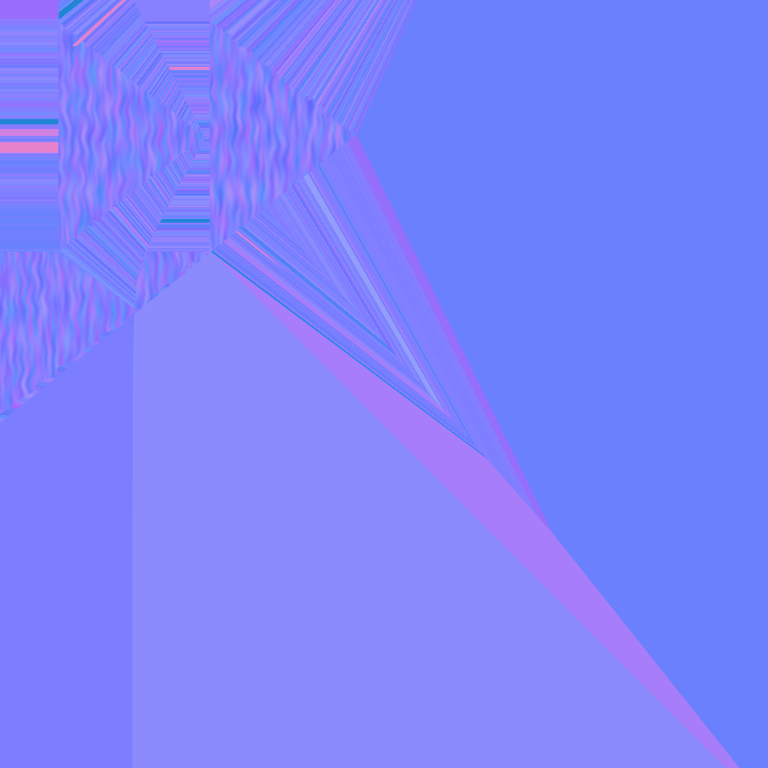
Reproduce this texture map procedurally as a WebGL 1 fragment shader.

```glsl
precision highp float;
// A normal map of flat planes, fanned streaks and two fibrous triangles.
// Every part yields a surface tilt (x, y), which is encoded as a colour last.
// Lines split the canvas into planes; gradient noise over fan slopes gives streaks.
uniform vec2 u_resolution;

const vec2 LEFT_PLANE = vec2(-0.02, -0.02);
const vec2 FLOOR_PLANE = vec2(0.09, 0.09);
const vec2 WEDGE_PLANE = vec2(0.31, -0.02);
const vec2 RIGHT_PLANE = vec2(-0.16, 0.0);
const vec2 VIOLET = vec2(0.17, -0.13);
const vec2 PINK = vec2(0.8, 0.02);
const vec2 TEAL = vec2(-0.75, 0.05);
const vec2 BLUE = vec2(-0.36, 0.02);
const vec2 PALE = vec2(0.15, 0.24);
const float HOUSE_TOP = 0.03;
const float HOUSE_BASE = 0.328;
const float AXIS = 0.178;

vec2 gradientAt(vec2 cell) {
  float angle = 6.2832 * fract(sin(dot(cell, vec2(127.1, 311.7))) * 4375.85);
  return vec2(cos(angle), sin(angle));
}

float gradientNoise(vec2 p) {
  vec2 i = floor(p), f = fract(p);
  vec2 u = f * f * (3.0 - 2.0 * f), e = vec2(1.0, 0.0);
  float low = mix(dot(gradientAt(i), f), dot(gradientAt(i + e), f - e), u.x);
  float high = mix(dot(gradientAt(i + e.yx), f - e.yx), dot(gradientAt(i + 1.0), f - 1.0), u.x);
  return mix(low, high, u.y);
}

// Soft step one pixel wide
float fill(float d) {
  return smoothstep(-0.7, 0.7, d * u_resolution.y);
}

// Distance to a line: positive below it when it runs rightwards (y is down)
float side(vec2 p, vec2 a, vec2 b) {
  vec2 along = normalize(b - a), rel = p - a;
  return along.x * rel.y - along.y * rel.x;
}

float band(float c, float lo, float hi, float soft) {
  return smoothstep(lo - soft, lo + soft, c) * (1.0 - smoothstep(hi - soft, hi + soft, c));
}

// Streaks across coordinate c: broad waves plus crisp narrow steps
vec2 streaks(float c, float seed) {
  vec2 tilt = vec2(-0.01, 0.01);
  float amount = 0.3, steps = 2.0;
  for (int i = 0; i < 3; i++) {
    float stepped = floor(c * steps) / steps * 1.7;
    tilt += amount * vec2(gradientNoise(vec2(stepped, seed)),
                          0.5 * gradientNoise(vec2(stepped + 40.0, seed)));
    amount *= 1.15;
    steps *= 1.7;
    c *= 1.6;
    seed += 7.3;
  }
  return tilt;
}

// Thin wavering upright fibres
vec2 fibres(vec2 p) {
  float sway = gradientNoise(p * vec2(30.0, 45.0));
  vec2 q = vec2(p.x * 165.0 + sway, p.y * 26.0);
  return vec2(0.55 * gradientNoise(q), 0.3 * gradientNoise(q + 31.0)) + vec2(0.03, -0.01);
}

// Fibrous triangle pointing right, with a fan of streaks above and below
vec2 house(vec2 p, float left, float density) {
  vec2 q = vec2(p.x - left, AXIS - abs(p.y - AXIS));
  float slope = (q.y + 0.289) / max(0.399 - q.x, 0.01);
  float lower = step(AXIS, p.y);
  vec2 fan = streaks(slope * density, 3.5 + left * 20.0 + lower * 11.0);
  float jag = 0.008 * gradientNoise(vec2(slope * 40.0, left));
  float inside = fill(side(q, vec2(0.0, HOUSE_TOP), vec2(0.189, AXIS)) + jag);
  return mix(fan, fibres(p), inside);
}

// Two sets of long streaks that meet in chevrons along a seam
vec2 chevrons(vec2 p, float rightOfSeam) {
  float v = (0.328 + 0.75 * (p.x - 0.275) - p.y) / (1.2 - p.x);
  vec2 low = streaks(v * 130.0, 5.5) * 0.7;
  low = mix(low, WEDGE_PLANE, band(v, 0.028, 0.036, 0.001));
  low = mix(low, BLUE, band(v, 0.066, 0.073, 0.001));
  low = mix(low, PINK, band(v, 0.056, 0.059, 0.0007) * (1.0 - smoothstep(0.34, 0.38, p.x)));
  low = mix(low, TEAL, band(v, -0.001, 0.0028, 0.0006));
  float u = (0.464 + 0.492 * (p.y - 0.175) - p.x) / (1.3 - p.y);
  vec2 high = streaks(u * 90.0, 9.5) * mix(0.25, 0.7, smoothstep(0.05, 0.1, u));
  high = mix(high, VIOLET, band(u, -0.002, 0.015, 0.002));
  high = mix(high, BLUE, band(u, 0.0625, 0.0645, 0.0007));
  high = mix(high, WEDGE_PLANE, band(u, 0.077, 0.079, 0.0007));
  high = mix(high, PALE, band(u, 0.082, 0.09, 0.0007));
  return mix(low, high, rightOfSeam);
}

void main() {
  vec2 p = gl_FragCoord.xy / u_resolution;
  p.y = 1.0 - p.y;
  vec2 hub = vec2(0.275, HOUSE_BASE), nose = vec2(0.464, 0.175), tip = vec2(0.72, 0.695);
  vec2 foot = vec2(0.076, HOUSE_BASE);

  // Flat planes at the left, centre and diagonal
  float bend = 0.55 * (0.35 - p.y);
  float wall = min(0.174 + 0.52 * p.y, 0.172 + 0.5 * (bend + sqrt(bend * bend + 0.0004)));
  float pastWall = fill(p.x - wall);
  float pastFoot = fill(p.x - foot.x);
  vec2 tilt = mix(LEFT_PLANE, vec2(-0.06, -0.02), pastFoot * fill(-side(p, foot, vec2(0.172, 0.425))));
  tilt = mix(tilt, FLOOR_PLANE, pastWall);
  tilt = mix(tilt, WEDGE_PLANE, fill(-side(p, hub, vec2(0.945, 1.0))));

  // Right house and its long lower streaks
  float rightOfSeam = fill(-side(p, vec2(0.345, 0.27), tip));
  float aboveLow = fill(-side(p, hub, vec2(0.642, 0.603)));
  tilt = mix(tilt, chevrons(p, rightOfSeam), max(aboveLow, rightOfSeam));
  tilt = mix(tilt, house(p, hub.x, 16.0), fill(-side(p, hub, nose)));
  float right = min(-side(p, nose, tip), -side(p, tip, vec2(0.963, 1.0)));
  right = min(right, side(p, nose, vec2(0.542, 0.0)));
  tilt = mix(tilt, RIGHT_PLANE, fill(right));

  // Left house between two columns of level stripes
  float beforeHub = fill(0.273 - p.x), aboveBase = fill(HOUSE_BASE - p.y);
  vec2 middle = mix(streaks(p.y * 75.0, 2.5), PINK, band(p.y, 0.087, 0.091, 0.001));
  middle = mix(middle, TEAL, band(p.y, 0.285, 0.29, 0.001));
  middle = mix(middle, vec2(0.06, 0.0), fill(0.028 - p.y));
  tilt = mix(tilt, middle, beforeHub * pastWall * aboveBase);
  float slope = (p.y + 0.289) / (0.475 - min(p.x, 0.46));
  vec2 gable = mix(house(p, foot.x, 28.0), PINK, band(slope, 0.915, 0.93, 0.002) * fill(0.06 - p.y));
  gable = mix(gable, TEAL, band(slope, 0.765, 0.79, 0.002) * fill(HOUSE_TOP - p.y));
  float gableArea = pastFoot * (1.0 - pastWall) * fill(-side(p, foot, vec2(0.172, 0.4)));
  tilt = mix(tilt, gable, gableArea);
  vec2 column = mix(streaks(p.y * 60.0, 6.5) * 0.6, PINK, band(p.y, 0.185, 0.199, 0.001));
  column = mix(column, PINK * 0.8, band(p.y, 0.168, 0.177, 0.001));
  column = mix(column, TEAL, band(p.y, 0.155, 0.162, 0.001));
  column = mix(column, BLUE * 0.7, band(p.y, 0.27, 0.325, 0.01) * 0.6);
  column = mix(column, VIOLET * 1.2, fill(0.024 - p.y));
  tilt = mix(tilt, column, (1.0 - pastFoot) * aboveBase);

  // Encode the tilt as a normal
  float facing = sqrt(max(1.0 - dot(tilt, tilt), 0.0));
  gl_FragColor = vec4(0.5 + 0.5 * vec3(tilt, facing), 1.0);
}
```
